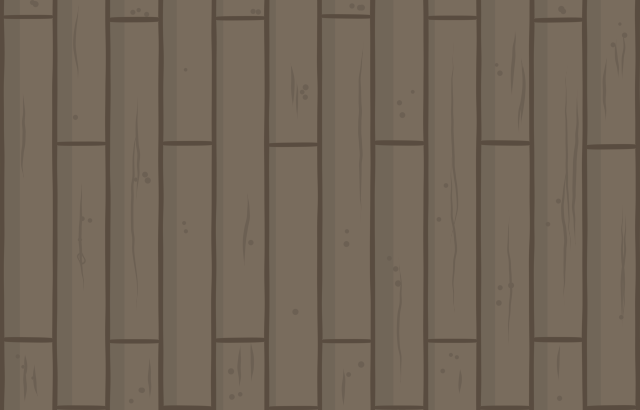
Give the GLSL for this texture, as a WebGL 1 fragment shader.

```glsl
precision highp float;
uniform vec2 u_resolution;

const float COLUMNS = 12.0;
const float ROOM_HEIGHT = 7.69; // canvas height in plank widths
const vec3 WOOD = vec3(0.475, 0.422, 0.364);
const vec3 SHADE = vec3(0.442, 0.400, 0.347);
const vec3 GRAIN = vec3(0.405, 0.362, 0.312);
const vec3 SEAM = vec3(0.350, 0.300, 0.250);

float hash(float n, float salt) {
  return fract(sin(n * 12.9898 + salt * 78.233) * 4375.8547);
}

float noise(float t, float seed) {
  float cell = floor(t);
  return mix(hash(cell, seed), hash(cell + 1.0, seed), smoothstep(0.0, 1.0, t - cell)) - 0.5;
}

float coverage(float dist, float pixel) {
  return 1.0 - smoothstep(-0.7 * pixel, 0.7 * pixel, dist);
}

// Long wavering line that tapers at both ends
float streak(vec2 p, vec2 center, float halfLength, float halfWidth, float seed) {
  float t = (p.y - center.y) / halfLength;
  float bend = 0.12 * noise(p.y * 1.3, seed) + 0.025 * noise(p.y * 5.0, seed + 3.0);
  return abs(p.x - center.x - bend) - halfWidth * (1.0 - t * t);
}

float grainStreaks(vec2 p, float low, float high, float board) {
  float dist = 1.0;
  float span = high - low;
  for (int i = 0; i < 3; i++) {
    float k = float(i) * 7.0;
    float present = step(hash(board, k + 1.0), 0.58) * step(1.0, span);
    vec2 center = vec2(mix(0.36, 0.82, hash(board, k + 2.0)),
                       low + span * mix(0.3, 0.7, hash(board, k + 3.0)));
    float halfLength = span * mix(0.1, 0.28, hash(board, k + 4.0));
    float halfWidth = mix(0.02, 0.034, hash(board, k + 5.0));
    float d = streak(p, center, halfLength, halfWidth, board + k);
    dist = min(dist, mix(1.0, d, present));
  }
  return dist;
}

// Loose cluster of small round knots
float knots(vec2 p, float low, float high, float board) {
  float dist = 1.0;
  float span = high - low;
  vec2 cluster = vec2(mix(0.4, 0.7, hash(board, 31.0)),
                      low + span * mix(0.25, 0.8, hash(board, 32.0)));
  float spread = min(0.75, span * 0.5);
  for (int i = 0; i < 3; i++) {
    float k = 40.0 + float(i) * 5.0;
    vec2 offset = vec2(hash(board, k) - 0.5, hash(board, k + 1.0) - 0.5);
    float radius = mix(0.03, 0.062, hash(board, k + 2.0));
    float d = length(p - cluster - offset * vec2(0.35, spread)) - radius;
    dist = min(dist, mix(1.0, d, step(hash(board, k + 3.0), 0.72)));
  }
  return dist;
}

// Hollow oval knot
float eyeKnot(vec2 p, vec2 center) {
  vec2 q = (p - center) * vec2(1.0, 0.62);
  q.x += 0.02 * sin(q.y * 40.0);
  return abs(length(q) - 0.058) - 0.012;
}

// Joint between two board ends, thinner towards the sides
float joint(vec2 p, float height, float seed) {
  float side = abs(2.0 * p.x - 1.0);
  float halfWidth = mix(0.038, 0.052, hash(seed, 61.0)) * (1.0 - 0.3 * pow(side, 4.0));
  float slope = 0.03 * (hash(seed, 62.0) - 0.5) * (p.x - 0.5);
  return abs(p.y - height - slope) - halfWidth;
}

void main() {
  vec2 uv = gl_FragCoord.xy / u_resolution;
  float pixel = COLUMNS / u_resolution.x;
  float across = (uv.x * COLUMNS - 0.035) / 0.9935;
  float y = uv.y * ROOM_HEIGHT;
  float column = floor(across);
  vec2 p = vec2(across - column, y);

  // Alternating columns have staggered joints
  float odd = mod(column, 2.0);
  float lowJoint = mix(1.31, 0.04, odd) + 0.05 * (hash(column, 71.0) - 0.5) * (1.0 - 0.7 * odd);
  float highJoint = mix(7.34, 4.97, odd) + 0.09 * (hash(column, 72.0) - 0.5);
  float above = step(lowJoint, y) + step(highJoint, y);
  float low = above < 0.5 ? 0.0 : (above < 1.5 ? lowJoint : highJoint);
  float high = above < 0.5 ? lowJoint : (above < 1.5 ? highJoint : ROOM_HEIGHT);
  float board = column * 3.0 + above;

  // Shaded left side of each plank
  float tone = hash(column, 73.0);
  float shadeWidth = mix(0.17, 0.40, tone * tone);
  vec3 color = mix(WOOD, SHADE, coverage(p.x - shadeWidth, pixel));

  // Grain and knots
  float marks = min(grainStreaks(p, low, high, board), knots(p, low, high, board));
  if (column == 1.0) marks = min(marks, eyeKnot(p, vec2(0.5, 2.84)));
  color = mix(color, GRAIN, 0.75 * coverage(marks, pixel));

  // Dark gaps around the boards
  float seamId = floor(across + 0.5);
  float wobble = 0.014 * noise(y * 1.5, seamId);
  float seam = abs(across - seamId - wobble) - 0.046 - 0.008 * noise(y * 2.0, seamId + 20.0);
  float joints = min(joint(p, lowJoint, column), joint(p, highJoint, column + 30.0));
  color = mix(color, SEAM, coverage(min(seam, joints), pixel));

  gl_FragColor = vec4(color, 1.0);
}
```
